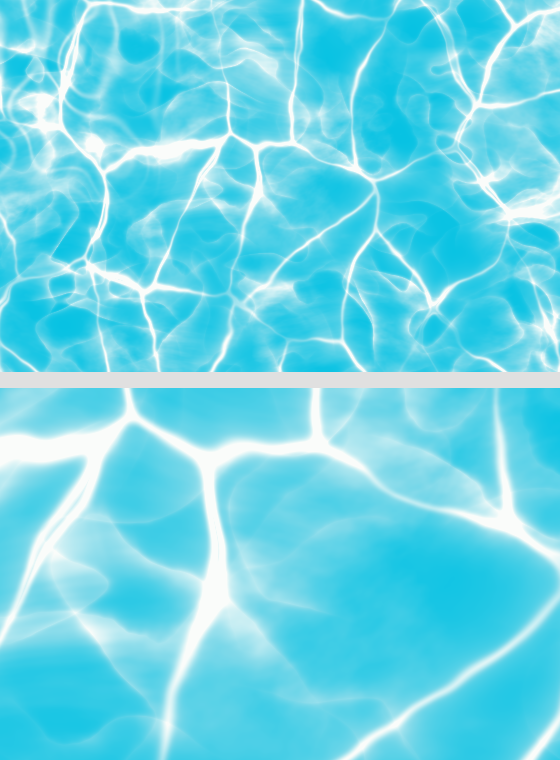
Top: the whole. Bottom: its middle third, enlarged.
This texture is drawn by a WebGL 1 fragment shader. Its source:

```glsl
precision highp float;
// Sunlit swimming pool water: a net of white caustic lines and soft veils over cyan.
uniform vec2 u_resolution;

#define DEEP vec3(0.02, 0.76, 0.89)
#define MID vec3(0.50, 0.85, 0.915)
#define WHITE vec3(0.98, 0.99, 0.98)
#define CELLS vec2(4.1, 3.3)
#define WARP 0.12
#define LINE_WIDTH 0.0043
#define RIBBON_WIDTH 0.016
#define GLOW_WIDTH 0.030
#define GLOW 0.30
#define VEIL 0.62
#define HAZE 0.03
#define HAZE_CONTRAST 0.55

vec2 hash2(vec2 c) {
  return fract(sin(vec2(dot(c, vec2(127.1, 311.7)), dot(c, vec2(269.5, 183.3)))) * 43758.5);
}

// Gradient noise, about -0.7 to 0.7
float noise(vec2 p) {
  vec2 i = floor(p), f = p - i;
  vec2 u = f * f * f * (f * (f * 6.0 - 15.0) + 10.0);
  vec2 e = vec2(1.0, 0.0);
  float a = dot(hash2(i) * 2.0 - 1.0, f);
  float b = dot(hash2(i + e.xy) * 2.0 - 1.0, f - e.xy);
  float c = dot(hash2(i + e.yx) * 2.0 - 1.0, f - e.yx);
  float d = dot(hash2(i + e.xx) * 2.0 - 1.0, f - e.xx);
  return mix(mix(a, b, u.x), mix(c, d, u.x), u.y);
}

float fbm(vec2 p) {
  float sum = 0.0, amp = 1.0;
  for (int i = 0; i < 4; i++) {
    sum += amp * noise(p);
    p = mat2(1.6, 1.2, -1.2, 1.6) * p + 7.3;
    amp *= 0.5;
  }
  return sum;
}

vec2 warp(vec2 p, float seed) {
  return vec2(noise(p + seed), noise(p + seed + 31.7));
}

float smoothMin(float a, float b, float k) {
  float h = max(k - abs(a - b), 0.0) / k;
  return min(a, b) - h * h * k * 0.25;
}

// Distance to the nearest cell border, with rounded junctions
float borderDistance(vec2 p) {
  vec2 cell = floor(p), f = p - cell;
  vec2 nearest = vec2(0.0);
  float best = 9.0;
  for (int y = -1; y <= 1; y++) {
    for (int x = -1; x <= 1; x++) {
      vec2 g = vec2(float(x), float(y));
      vec2 r = g + hash2(cell + g) - f;
      if (dot(r, r) < best) { best = dot(r, r); nearest = r; }
    }
  }
  float d = 2.0;
  for (int y = -2; y <= 2; y++) {
    for (int x = -2; x <= 2; x++) {
      vec2 g = vec2(float(x), float(y));
      vec2 r = g + hash2(cell + g) - f;
      vec2 gap = r - nearest;
      if (dot(gap, gap) > 0.0001)
        d = smoothMin(d, dot(0.5 * (nearest + r), normalize(gap)), 0.04);
    }
  }
  return max(d, 0.0);
}

// Folded sheet of light: crisp on one side, fading on the other
float fold(float n) {
  return exp(-max(n * 8.0, -n * 40.0));
}

// Bright net that wavers, fades and opens here and there into ribbons
float causticNet(vec2 p) {
  vec2 q = p + WARP * warp(p * 2.7, 3.0) + 0.03 * warp(p * 8.0, 11.0);
  q += 0.008 * warp(p * 24.0, 19.0);
  float d = borderDistance(q * CELLS + 4.0) / CELLS.x;
  float strength = smoothstep(-0.38, 0.28, noise(p * 4.0 + 21.0) + 0.25 * noise(p * 13.0));
  float ribbon = RIBBON_WIDTH * smoothstep(0.08, 0.45, noise(p * vec2(4.5, 3.0) + 57.0));
  float width = LINE_WIDTH * (0.7 + 0.6 * strength);
  float offset = d - ribbon;
  float core = exp(-offset * offset / (width * width)) * (0.1 + 0.7 * strength);
  float skirt = exp(-abs(offset) / 0.010) * (0.05 + 0.2 * strength);
  float fill = 0.25 * smoothstep(width, -width, offset) * smoothstep(0.0, 0.006, ribbon);
  return core + skirt + fill + GLOW * (0.25 + 0.75 * strength) * exp(-d / GLOW_WIDTH);
}

// Layers of veils from broad to wispy, each confined to patches
float veils(vec2 p) {
  float sum = 0.0;
  for (int i = 0; i < 5; i++) {
    float seed = 13.0 * float(i) + 5.0;
    float scale = 2.5 + 1.4 * float(i);
    vec2 q = p + 0.15 * warp(p * 3.2, seed) + 0.035 * warp(p * 10.0, seed);
    float patches = smoothstep(-0.12, 0.4, noise(p * 3.0 + seed * 2.0));
    float sheet = noise(q * vec2(scale, scale * 1.35) + seed);
    sum += patches * fold(sheet + 0.06 * fbm(q * 11.0));
  }
  return sum;
}

// Tight surface rings in the upper left
float ripples(vec2 p) {
  float area = smoothstep(0.5, 0.08, distance(p, vec2(0.14, 0.82)));
  float rings = sin(26.0 * noise(p * vec2(5.0, 4.0) + 0.4 * warp(p * 6.0, 9.0)));
  return area * 0.45 * pow(0.5 + 0.5 * rings, 5.0);
}

void main() {
  vec2 p = gl_FragCoord.xy / u_resolution.y;
  float haze = HAZE + HAZE_CONTRAST * fbm(p * 2.3 + 40.0);
  float streaks = fbm(p * vec2(9.0, 17.0) + 2.0 * warp(p * 3.0, 17.0));
  float light = max(haze + 0.16 * streaks, 0.0) + causticNet(p) + ripples(p);
  light += VEIL * veils(p) * max(1.0 + 0.8 * streaks, 0.0);
  // Soft shoulder keeps detail in the highlights
  light = min(light, 1.5);
  light = clamp(light - 0.16 * light * light, 0.0, 1.0);
  vec3 color = mix(DEEP, MID, clamp(light * 2.0, 0.0, 1.0));
  color = mix(color, WHITE, clamp(light * 2.0 - 1.0, 0.0, 1.0));
  gl_FragColor = vec4(color, 1.0);
}
```
